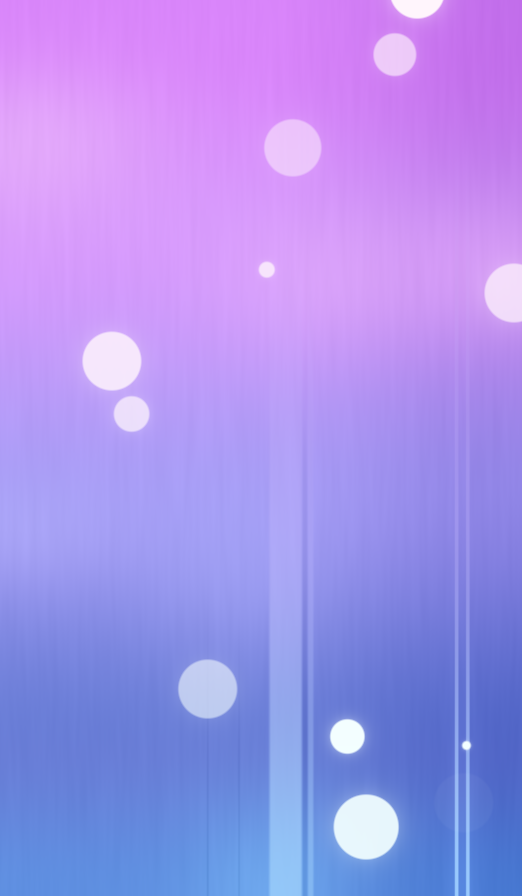
Give the GLSL for this background, as a Shadertoy shader.

```glsl
vec2 gradientAt(vec2 cell) {
    float angle = 6.2832 * fract(sin(dot(cell, vec2(127.1, 311.7))) * 43758.5);
    return vec2(cos(angle), sin(angle));
}

float gradientNoise(vec2 p) {
    vec2 i = floor(p), f = fract(p);
    vec2 u = f * f * f * (f * (f * 6.0 - 15.0) + 10.0);
    vec2 e = vec2(0.0, 1.0);
    float low = mix(dot(gradientAt(i), f), dot(gradientAt(i + e.yx), f - e.yx), u.x);
    float high = mix(dot(gradientAt(i + e), f - e), dot(gradientAt(i + 1.0), f - 1.0), u.x);
    return mix(low, high, u.y);
}

float glow(vec2 p, vec2 center, vec2 size) {
    vec2 d = (p - center) / size;
    return exp(-dot(d, d));
}

// Soft-edged vertical strip between two x positions
float strip(float x, float left, float right, float soft) {
    return smoothstep(left - soft, left + soft, x) - smoothstep(right - soft, right + soft, x);
}

vec3 backdrop(vec2 p) {
    // Blue floor rising through lavender to violet
    vec3 color = mix(vec3(0.37, 0.56, 0.88), vec3(0.41, 0.49, 0.84), smoothstep(0.0, 0.17, p.y));
    color = mix(color, vec3(0.65, 0.61, 0.96), smoothstep(0.17, 0.46, p.y));
    color = mix(color, vec3(0.84, 0.60, 0.99), smoothstep(0.42, 0.74, p.y));
    color = mix(color, vec3(0.85, 0.52, 0.98), smoothstep(0.72, 0.95, p.y));
    color -= vec3(0.09, 0.09, 0.06) * smoothstep(0.28, 0.58, p.x);

    // Diffuse clouds of light
    color = mix(color, vec3(0.91, 0.71, 0.98), 0.65 * glow(p, vec2(0.03, 0.84), vec2(0.15, 0.09)));
    color = mix(color, vec3(0.88, 0.67, 0.98), 0.55 * glow(p, vec2(0.37, 0.69), vec2(0.13, 0.08)));
    color = mix(color, vec3(0.89, 0.67, 0.98), 0.55 * glow(p, vec2(0.57, 0.70), vec2(0.12, 0.08)));
    color = mix(color, vec3(0.69, 0.68, 0.98), 0.50 * glow(p, vec2(0.02, 0.41), vec2(0.12, 0.06)));
    color = mix(color, vec3(0.66, 0.67, 0.98), 0.40 * glow(p, vec2(0.26, 0.37), vec2(0.10, 0.10)));
    color = mix(color, vec3(0.48, 0.73, 0.97), 0.55 * glow(p, vec2(0.30, 0.0), vec2(0.09, 0.11)));

    // Fine brushed grain
    return color + 0.012 * gradientNoise(p * vec2(90.0, 5.0)) + 0.01 * gradientNoise(p * vec2(220.0, 14.0));
}

vec3 addBeams(vec3 color, vec2 p, float px) {
    float fade = 1.0 - smoothstep(0.25, 0.76, p.y);
    float low = 1.0 - smoothstep(0.0, 0.40, p.y);
    vec3 light = mix(vec3(0.67, 0.86, 1.0), vec3(0.80, 0.73, 1.0), smoothstep(0.0, 0.5, p.y));

    // Wide central beam with a narrow companion
    float beam = strip(p.x, 0.301, 0.337, 0.0015 + px);
    color = mix(color, light, beam * (0.40 * fade + 0.22 * low));
    color = mix(color, light, strip(p.x, 0.344, 0.350, 0.001 + px) * (0.25 * fade + 0.15 * low));
    color -= 0.04 * fade * strip(p.x, 0.338, 0.343, 0.001 + px);

    // Twin bright rays on the right
    float rayFade = 1.0 - smoothstep(0.2, 0.90, p.y);
    for (int i = 0; i < 2; i++) {
        float x = 0.510 + 0.0125 * float(i);
        float ray = strip(p.x, x - 0.002, x + 0.002, 0.0007 + 0.5 * px);
        color = mix(color, light, ray * (0.35 * rayFade + 0.35 * low));
    }
    color += 0.05 * low * glow(p, vec2(0.516, p.y), vec2(0.018, 1.0));

    // Faint dark seams left of the beam
    for (int i = 0; i < 2; i++) {
        float x = 0.232 + 0.035 * float(i);
        color -= 0.045 * low * strip(p.x, x - 0.001, x + 0.001, 0.0005 + px);
    }
    return color;
}

vec3 addOrbs(vec3 color, vec2 p, float px) {
    // Center, radius, opacity
    vec4 orbs[12] = vec4[12](
        vec4(0.466, 1.010, 0.031, 1.00), vec4(0.441, 0.939, 0.024, 0.66),
        vec4(0.327, 0.835, 0.032, 0.53), vec4(0.298, 0.699, 0.009, 0.80),
        vec4(0.574, 0.673, 0.033, 0.75), vec4(0.125, 0.597, 0.033, 0.85),
        vec4(0.147, 0.538, 0.020, 0.75), vec4(0.232, 0.231, 0.033, 0.60),
        vec4(0.388, 0.178, 0.0195, 1.0), vec4(0.521, 0.168, 0.005, 1.00),
        vec4(0.409, 0.077, 0.0365, 0.93), vec4(0.518, 0.104, 0.033, 0.04));
    vec3 tint = mix(vec3(0.95, 1.0, 1.0), vec3(1.0, 0.96, 0.99), smoothstep(0.1, 0.6, p.y));
    for (int i = 0; i < 12; i++) {
        vec4 orb = orbs[i];
        float edge = length(p - orb.xy) - orb.z;
        float halo = 0.22 * orb.w * orb.w * exp(-max(edge, 0.0) / (0.3 * orb.z));
        float disc = orb.w * (1.0 - smoothstep(-0.001 - px, 0.001 + px, edge));
        color = mix(color, tint, max(halo, disc));
    }
    return color;
}

void mainImage(out vec4 fragColor, in vec2 fragCoord) {
    vec2 p = fragCoord / iResolution.xy * vec2(0.583, 1.0);
    float px = 0.7 / iResolution.y;
    vec3 color = addBeams(backdrop(p), p, px);
    fragColor = vec4(clamp(addOrbs(color, p, px), 0.0, 1.0), 1.0);
}
```
